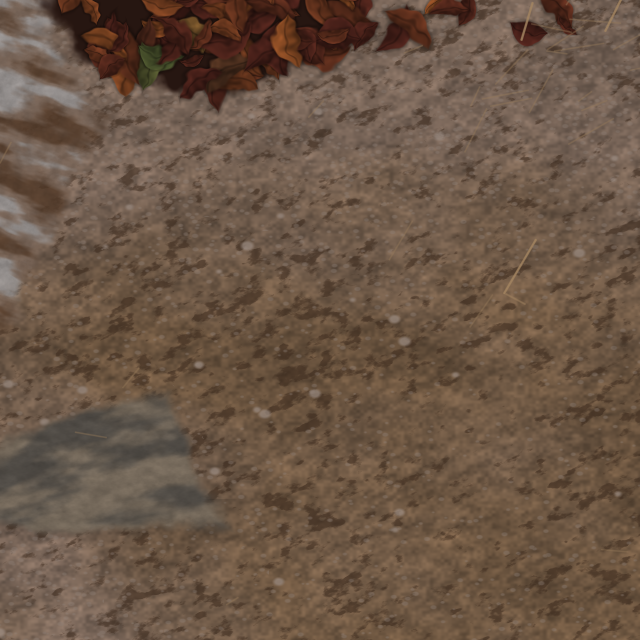
Give the GLSL for this texture, as a Shadertoy shader.

```glsl
const vec3 BROWN_SOIL = vec3(0.425, 0.335, 0.250);
const vec3 GREY_SOIL = vec3(0.465, 0.390, 0.340);
const vec3 DARK_SOIL = vec3(0.235, 0.165, 0.115);
const vec3 PEBBLE = vec3(0.560, 0.505, 0.470);
const vec3 ROCK_LIGHT = vec3(0.455, 0.410, 0.355);
const vec3 ROCK_DARK = vec3(0.300, 0.285, 0.265);
const vec3 SLAB_PALE = vec3(0.590, 0.580, 0.580);
const vec3 PILE_SHADOW = vec3(0.150, 0.085, 0.065);
const vec3 LEAF_WINE = vec3(0.270, 0.120, 0.095);
const vec3 LEAF_RUST = vec3(0.520, 0.285, 0.135);
const vec3 LEAF_GREEN = vec3(0.270, 0.320, 0.170);
const vec3 STRAW = vec3(0.640, 0.520, 0.380);
const vec2 PILE_CENTER = vec2(0.32, 1.02);
const vec2 PILE_RADIUS = vec2(0.25, 0.155);
const float GRAIN_CONTRAST = 0.27;
const float SOFT = 0.0025;
const int LEAVES = 75;
const int BLADES = 34;

float hash(vec2 p) {
    vec3 q = fract(p.xyx * 0.1031);
    q += dot(q, q.yzx + 33.33);
    return fract((q.x + q.y) * q.z);
}

float noise(vec2 p) {
    vec2 i = floor(p), f = fract(p);
    f = f * f * (3.0 - 2.0 * f);
    vec2 e = vec2(1, 0);
    return mix(mix(hash(i), hash(i + e), f.x),
               mix(hash(i + e.yx), hash(i + 1.0), f.x), f.y);
}

float fbm(vec2 p) {
    float sum = 0.0, amp = 0.5;
    for (int i = 0; i < 4; i++) {
        sum += amp * noise(p);
        p = mat2(1.6, 1.2, -1.2, 1.6) * p + 7.3;
        amp *= 0.5;
    }
    return sum / 0.9375;
}

float segment(vec2 p, vec2 a, vec2 b) {
    vec2 d = b - a;
    return length(p - a - d * clamp(dot(p - a, d) / dot(d, d), 0.0, 1.0));
}

float strand(vec2 p, vec2 a, vec2 b, float width) {
    return 1.0 - smoothstep(width - 0.5 * SOFT, width + 0.5 * SOFT, segment(p, a, b));
}

// Rounded stones, some cells left empty
float pebbles(vec2 p, float share) {
    vec2 cell = floor(p);
    float cover = 0.0;
    for (int k = 0; k < 9; k++) {
        vec2 c = cell + vec2(k % 3 - 1, k / 3 - 1);
        vec2 d = p - c - vec2(hash(c + 3.1), hash(c + 8.7));
        float radius = mix(0.2, 0.45, hash(c + 5.5));
        float stone = 1.0 - smoothstep(radius - 0.2, radius + 0.1, length(d * vec2(0.85, 1.15)));
        cover = max(cover, stone * step(hash(c + 17.0), share));
    }
    return cover;
}

vec3 soil(vec2 p) {
    float greyness = smoothstep(0.45, 0.78, p.y + 0.1 * (0.5 - p.x))
                   + smoothstep(0.45, 0.05, p.x) * smoothstep(0.55, 0.1, p.y);
    float patches = fbm(p * vec2(5.0, 7.0));
    vec3 col = mix(BROWN_SOIL, GREY_SOIL, clamp(greyness + patches - 0.5, 0.0, 1.0));
    col *= 0.86 + 0.28 * fbm(p * vec2(9.0, 15.0) + 4.0);
    vec2 slant = vec2(p.x, p.y - 0.25 * p.x);
    float grain = 0.55 * noise(slant * vec2(80.0, 115.0)) + 0.45 * noise(p * vec2(175.0, 210.0))
                + 0.35 * noise(slant * vec2(36.0, 60.0)) - 0.675;
    col *= 1.0 + 1.6 * GRAIN_CONTRAST * grain;
    float crumbs = fbm(slant * vec2(45.0, 75.0) + 20.0) + 0.25 * (fbm(p * 6.0 + 9.0) - 0.5);
    col = mix(col, DARK_SOIL, 0.6 * smoothstep(0.58, 0.76, crumbs));
    float stones = pebbles(p * vec2(95.0, 105.0), 0.10 + 0.22 * clamp(greyness, 0.0, 1.0));
    col = mix(col, PEBBLE, 0.38 * stones);
    return mix(col, PEBBLE * 1.08, 0.7 * pebbles(p * 48.0 + 31.0, 0.012));
}

// Half-buried boulder and the pale ledge on the left
vec3 addRocks(vec3 col, vec2 p) {
    float wobble = 0.045 * (fbm(p * 16.0) - 0.5);
    float edge = max(p.y - 0.305 - 0.42 * p.x, p.y - 0.385);
    edge = max(edge, 0.9 * (p.x - 0.27 - 0.44 * (0.37 - p.y)));
    edge = max(edge, 0.175 - p.y) + wobble;
    float streak = fbm(vec2(p.x * 9.0, p.y * 24.0 - p.x * 5.0));
    vec3 rock = mix(ROCK_LIGHT, ROCK_DARK, smoothstep(0.4, 0.68, streak));
    rock *= 0.84 + 0.32 * fbm(p * vec2(60.0, 95.0));
    col *= 1.0 - 0.15 * smoothstep(0.03, 0.0, abs(edge)) * step(p.y, 0.22);
    col = mix(col, rock, 0.95 * smoothstep(0.012, -0.012, edge));

    float reach = 0.02 + 0.13 * smoothstep(0.5, 0.82, p.y) - 0.06 * smoothstep(0.87, 0.95, p.y);
    float ledge = smoothstep(0.02, -0.025, p.x - reach + 2.5 * wobble) * smoothstep(0.46, 0.51, p.y);
    float veins = fbm(vec2(p.x * 12.0, p.y * 32.0 + p.x * 9.0) + 13.0);
    vec3 slab = mix(DARK_SOIL * 1.35, GREY_SOIL, smoothstep(0.28, 0.5, veins));
    slab = mix(slab, SLAB_PALE, smoothstep(0.5, 0.68, veins));
    return mix(col, slab * (0.86 + 0.28 * fbm(p * 70.0)), 0.85 * ledge);
}

// Curled leaves painted one over another
vec3 addLeaves(vec3 col, vec2 p) {
    float pile = length((p - PILE_CENTER) / PILE_RADIUS) + 0.3 * (fbm(p * 22.0) - 0.5);
    col = mix(col, PILE_SHADOW, smoothstep(1.06, 0.92, pile));
    for (int i = 0; i < LEAVES; i++) {
        vec2 id = vec2(i, 41);
        float a = 3.1416 * (1.0 + hash(id)), turn = 6.2832 * hash(id + 2.0);
        vec2 center = PILE_CENTER + PILE_RADIUS * sqrt(hash(id + 4.0)) * vec2(cos(a), sin(a));
        if (i % 9 == 0) center = vec2(0.56 + 0.36 * hash(id + 6.0), 0.945 + 0.06 * hash(id + 7.0));
        vec2 q = mat2(cos(turn), -sin(turn), sin(turn), cos(turn)) * (p - center);
        q /= mix(0.02, 0.046, hash(id + 8.0));
        q.y += 0.3 * q.x * q.x - 0.12 + 0.25 * (noise(q * 3.0 + id) - 0.5);
        float shape = abs(q.y) - mix(0.3, 0.65, hash(id + 9.0)) * (1.0 - q.x * q.x);
        float tone = hash(id + 11.0);
        vec3 leaf = mix(LEAF_WINE, LEAF_RUST, tone * tone);
        float green = step(0.75, hash(id + 12.0)) * smoothstep(0.09, 0.04, length(center - vec2(0.28, 0.88)));
        leaf = mix(leaf, LEAF_GREEN, green);
        leaf *= 0.72 + 0.45 * smoothstep(-0.4, 0.5, q.y) + 0.35 * (noise(q * 5.0 + id) - 0.5);
        leaf *= 1.0 - 0.25 * smoothstep(0.08, 0.0, abs(q.y));
        col = mix(col, col * 0.6, 0.6 * smoothstep(0.22, 0.0, shape));
        col = mix(col, leaf, smoothstep(0.06, -0.06, shape));
    }
    return col;
}

// Dry grass, dense at the upper right
vec3 addStraw(vec3 col, vec2 p) {
    for (int i = 0; i < BLADES; i++) {
        vec2 id = vec2(i, 77);
        vec2 root = vec2(0.45 + 0.6 * sqrt(hash(id)), 0.76 + 0.24 * hash(id + 1.0));
        if (i % 5 == 0) root = vec2(hash(id + 2.0), 0.85 * hash(id + 3.0));
        float angle = mix(-0.3, 1.2, hash(id + 4.0));
        vec2 tip = root + mix(0.02, 0.08, hash(id + 5.0)) * vec2(cos(angle), sin(angle));
        col = mix(col, STRAW * 0.92, 0.42 * strand(p, root, tip, 0.0012));
    }
    vec2 bend = vec2(0.788, 0.542);
    float stalks = strand(p, bend, vec2(0.837, 0.625), 0.0017);
    stalks = max(stalks, 0.6 * strand(p, bend, vec2(0.82, 0.525), 0.0014));
    stalks = max(stalks, strand(p, vec2(0.815, 0.938), vec2(0.832, 0.995), 0.0018));
    stalks = max(stalks, strand(p, vec2(0.946, 0.952), vec2(0.97, 1.0), 0.0018));
    return mix(col, STRAW, 0.85 * stalks);
}

void mainImage(out vec4 fragColor, in vec2 fragCoord) {
    vec2 p = fragCoord / iResolution.xy;
    vec3 col = addRocks(soil(p), p);
    col = addStraw(addLeaves(col, p), p);
    fragColor = vec4(clamp(col, 0.0, 1.0), 1.0);
}
```
